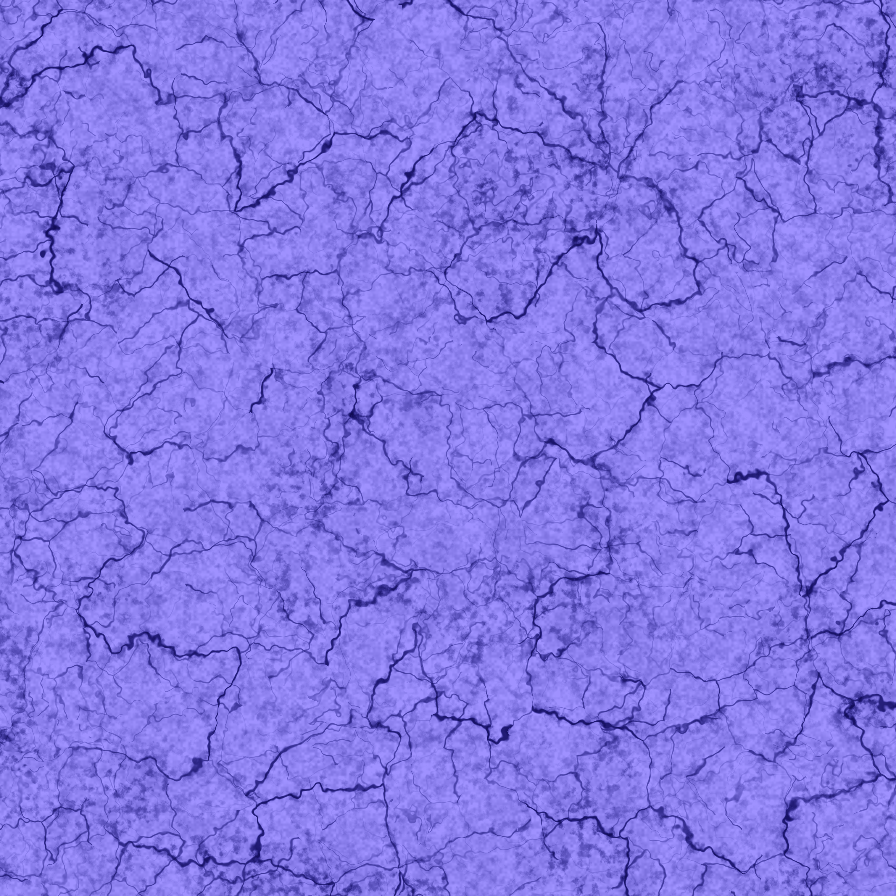
Reproduce this texture procedurally as a WebGL 2 fragment shader.

```glsl
#version 300 es
precision highp float;

uniform vec2 u_resolution;
out vec4 fragColor;

// Integer hash of a lattice cell, two values in 0..1
vec2 hash2(vec2 cell) {
  uvec2 v = uvec2(ivec2(cell)) * 1664525u + 1013904223u;
  v.x += v.y * 1664525u;
  v.y += v.x * 1664525u;
  v ^= v >> 16u;
  v.x += v.y * 1664525u;
  v.y += v.x * 1664525u;
  v ^= v >> 16u;
  return vec2(v & 0xffffu) / 65535.0;
}

float noise(vec2 p) {
  vec2 i = floor(p), f = fract(p);
  f = f * f * (3.0 - 2.0 * f);
  float low = mix(hash2(i).x, hash2(i + vec2(1, 0)).x, f.x);
  float high = mix(hash2(i + vec2(0, 1)).x, hash2(i + vec2(1, 1)).x, f.x);
  return mix(low, high, f.y);
}

float fbm(vec2 p) {
  float sum = 0.0, amp = 0.5;
  for (int i = 0; i < 5; i++) {
    sum += amp * noise(p);
    p = mat2(1.6, 1.2, -1.2, 1.6) * p + 17.3;
    amp *= 0.55;
  }
  return sum / 1.055;
}

// Borders of Voronoi cells, each with its own strength: x = crack, y = crumbled rim
vec2 cracks(vec2 p, float scale, float width, float presence) {
  vec2 q = p * scale, base = floor(q), nearest = vec2(0), toNearest = vec2(8);
  for (int y = -1; y <= 1; y++)
  for (int x = -1; x <= 1; x++) {
    vec2 cell = base + vec2(x, y);
    vec2 r = cell + hash2(cell) - q;
    if (dot(r, r) < dot(toNearest, toNearest)) {
      toNearest = r;
      nearest = cell;
    }
  }
  float raggedness = 0.2 + 1.6 * noise(p * 85.0 + scale);
  float soft = 0.0008 + 0.5 / u_resolution.y;
  vec2 result = vec2(0);
  for (int y = -2; y <= 2; y++)
  for (int x = -2; x <= 2; x++) {
    vec2 cell = nearest + vec2(x, y);
    vec2 r = cell + hash2(cell) - q;
    vec2 across = r - toNearest;
    if (dot(across, across) < 1e-5) continue;
    float d = dot(0.5 * (r + toNearest), normalize(across)) / scale;
    float strength = smoothstep(1.0 - presence, 1.0, hash2(cell + nearest + 301.0).y);
    float w = width * strength * raggedness;
    float core = (1.0 - smoothstep(w * 0.4, w + soft, d)) * sqrt(strength);
    result = max(result, vec2(core, strength * exp(-d / 0.006)));
  }
  return result;
}

void main() {
  vec2 p = gl_FragCoord.xy / u_resolution.y;

  // Wandering, jagged crack paths
  vec2 warp = vec2(fbm(p * 15.0 + 5.0), fbm(p * 15.0 + 71.0)) - 0.5;
  vec2 jitter = vec2(noise(p * 130.0 + 9.0), noise(p * 130.0 + 43.0)) - 0.5;
  vec2 path = p + 0.06 * warp + 0.0065 * jitter;
  vec2 major = cracks(path + 3.0, 9.5, 0.0016, 1.0);
  vec2 minor = cracks(path + 0.02 * warp.yx + 7.0, 20.0, 0.0009, 0.8);
  vec2 hairline = cracks(path + 0.02 * warp + 11.0, 42.0, 0.0005, 0.5);

  // Dry soil: fine grain, soft mottling, small speckles gathered in patches
  float grain = noise(p * 340.0) + 0.6 * noise(p * 190.0 + 57.0) - 0.8;
  float mottle = fbm(p * 40.0 + 31.0) - 0.5;
  float patches = smoothstep(0.48, 0.72, fbm(p * 9.0 + 13.0));
  float flecks = smoothstep(0.47, 0.76, fbm(p * 125.0 + 23.0));
  float tone = 0.955 + 0.19 * grain + 0.22 * mottle;
  tone -= flecks * (0.13 + 0.26 * patches + 0.42 * major.y + 0.2 * minor.y);
  tone -= 0.035 * patches + 0.04 * major.y;

  // Cracks fade in and out along their length
  float fade = smoothstep(0.25, 0.6, noise(p * 15.0 + 91.0));
  tone *= 1.0 - 0.88 * major.x * mix(0.65, 1.0, fade);
  tone *= 1.0 - 0.66 * minor.x * mix(0.35, 1.0, fade);
  tone *= 1.0 - 0.42 * hairline.x * mix(1.0, 0.3, fade);

  tone = clamp(tone, 0.0, 1.04);
  vec3 curve = vec3(tone, tone, pow(tone, 0.75));
  fragColor = vec4(mix(vec3(0.06, 0.04, 0.32), vec3(0.60, 0.55, 0.98), curve), 1.0);
}
```
